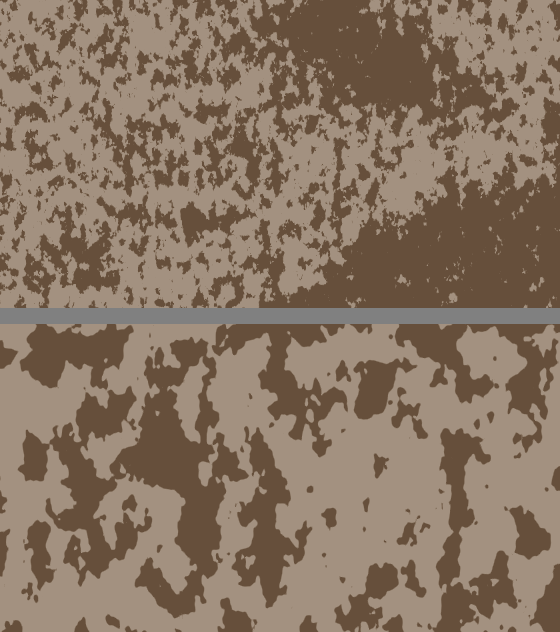
Top, the full canvas; bottom, a detail of the centre.
Reproduce this texture procedurally as a Shadertoy shader.

```glsl
#define DARK_BROWN vec3(0.40, 0.31, 0.23)
#define PALE_TAN vec3(0.64, 0.57, 0.50)
#define GRAIN_SCALE vec2(25.0, 18.0)
#define CLUSTER_SCALE vec2(8.0, 5.5)
#define GRAIN_OCTAVES 4
#define GRAIN_GAIN 0.62
#define CLUSTER_WEIGHT 0.55
#define TAN_BIAS 0.07
#define EDGE_WIDTH 1.3

// Pseudo-random unit gradient for a lattice point
vec2 latticeGradient(vec2 cell) {
    vec3 h = fract(cell.xyx * vec3(0.1031, 0.1030, 0.0973));
    h += dot(h, h.yzx + 33.33);
    float angle = 6.2832 * fract((h.x + h.y) * h.z);
    return vec2(cos(angle), sin(angle));
}

float gradientNoise(vec2 p) {
    vec2 cell = floor(p), f = fract(p);
    vec2 blend = f * f * f * (f * (f * 6.0 - 15.0) + 10.0);
    vec2 e = vec2(1.0, 0.0);
    float a = dot(latticeGradient(cell), f);
    float b = dot(latticeGradient(cell + e), f - e);
    float c = dot(latticeGradient(cell + e.yx), f - e.yx);
    float d = dot(latticeGradient(cell + 1.0), f - 1.0);
    return mix(mix(a, b, blend.x), mix(c, d, blend.x), blend.y);
}

// Ragged grains, slightly taller than wide
float grain(vec2 p) {
    float sum = 0.0, weight = 1.0;
    p *= GRAIN_SCALE;
    for (int i = 0; i < GRAIN_OCTAVES; i++) {
        sum += weight * gradientNoise(p);
        p = mat2(1.6, 0.9, -0.9, 1.6) * p + 17.3;
        weight *= GRAIN_GAIN;
    }
    return sum;
}

// Soft rotated ellipse, 1 at its centre
float softPatch(vec2 p, vec2 centre, vec2 radius, float angle) {
    float c = cos(angle), s = sin(angle);
    vec2 q = mat2(c, -s, s, c) * (p - centre) / radius;
    return exp(-dot(q, q) * dot(q, q));
}

// Broad pale and dark areas
float broadTone(vec2 p) {
    vec2 q = p + 0.07 * vec2(gradientNoise(p * 5.0), gradientNoise(p * 5.0 + 40.0));
    float tone = TAN_BIAS + 0.10 * smoothstep(0.75, 0.2, q.x);
    float slope = 0.40 - 0.62 * pow(max(1.65 - q.x, 0.0), 1.7);
    tone -= 0.62 * smoothstep(-0.03, 0.05, slope - q.y);
    tone -= 0.70 * softPatch(q, vec2(1.22, 0.80), vec2(0.27, 0.13), -0.35);
    tone -= 0.35 * softPatch(q, vec2(0.95, 0.90), vec2(0.20, 0.09), 0.3);
    tone -= 0.60 * softPatch(q, vec2(0.66, 0.29), vec2(0.17, 0.045), 0.15);
    tone -= 0.55 * softPatch(q, vec2(1.82, 0.58), vec2(0.06, 0.10), 0.0);
    tone -= 0.35 * softPatch(q, vec2(0.22, 0.16), vec2(0.16, 0.08), 0.4);
    tone += 0.20 * softPatch(q, vec2(0.55, 0.10), vec2(0.45, 0.09), 0.5);
    tone += 0.20 * softPatch(q, vec2(1.47, 0.47), vec2(0.30, 0.08), 0.3);
    tone += 0.18 * softPatch(q, vec2(1.68, 0.80), vec2(0.14, 0.15), 0.0);
    return tone;
}

void mainImage(out vec4 fragColor, in vec2 fragCoord) {
    vec2 p = fragCoord / iResolution.y;
    float clusters = CLUSTER_WEIGHT * gradientNoise(p * CLUSTER_SCALE + 7.7);
    float field = grain(p) + clusters + broadTone(p);

    // Crisp two-tone cut with a smoothed edge
    float slope = max(length(vec2(dFdx(field), dFdy(field))), 0.0001);
    float tan01 = clamp(field / (slope * EDGE_WIDTH) + 0.5, 0.0, 1.0);
    fragColor = vec4(mix(DARK_BROWN, PALE_TAN, tan01), 1.0);
}
```
